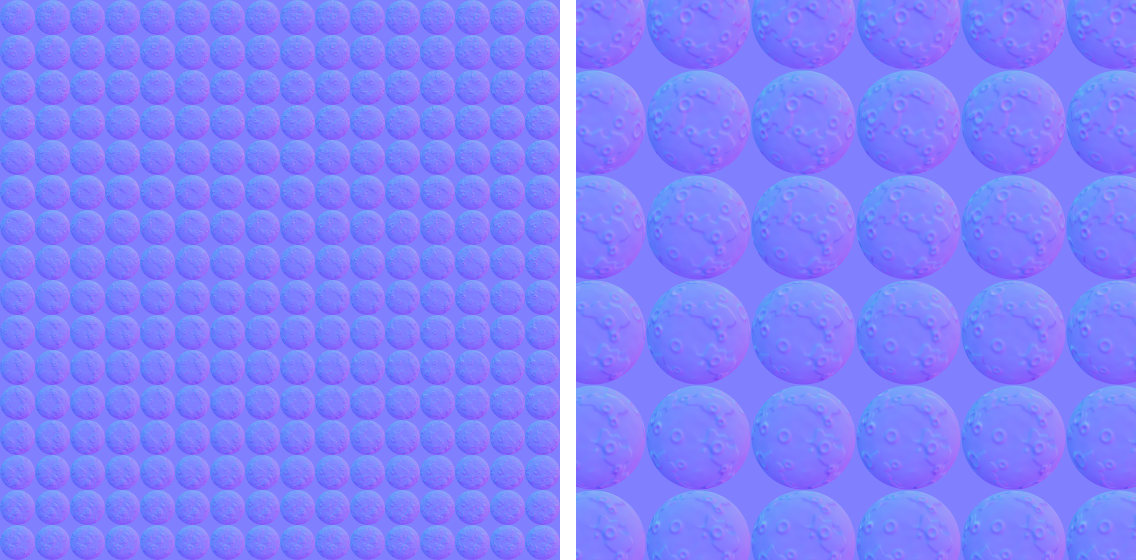
Left: the whole. Right: its middle third, enlarged.
Write a WebGL 1 fragment shader that draws this texture map.

```glsl
precision highp float;
// Tangent-space normal map: a square grid of shallow cratered moons on a flat ground.
// Each cell views one procedural sphere, pitched a step per row and yawed per column;
// crater rims and noise-contour ridges tilt the dome normal. Averaged over 2x2 samples.
uniform vec2 u_resolution;

#define GRID 16.0          // moons across and down
#define RADIUS 0.495       // moon radius in cells
#define DOME_TILT 0.33     // normal tilt at the limb
#define DOME_POWER 2.4     // how flat the middle stays
#define ROW_PITCH 0.3927   // turn per row, radians
#define COLUMN_YAW 0.05    // turn per column, radians
#define CRATERS 34         // craters over the whole sphere
#define RIM_WIDTH 0.045    // crater rim width in moon radii
#define RIM_TILT 0.42
#define RIDGE_WIDTH 0.032  // ridge width in moon radii
#define RIDGE_TILT 0.17
#define ROUGHNESS 0.012    // broad unevenness of the ground

vec3 hash3(vec3 p) {
  p = vec3(dot(p, vec3(127.1, 311.7, 74.7)),
           dot(p, vec3(269.5, 183.3, 246.1)),
           dot(p, vec3(113.5, 271.9, 124.6)));
  return fract(sin(p) * 43758.55);
}

float cornerNoise(vec3 cell, vec3 f, vec3 corner) {
  return dot(hash3(cell + corner) * 2.0 - 1.0, f - corner);
}

float gradientNoise(vec3 p) {
  vec3 i = floor(p), f = fract(p);
  vec3 u = f * f * f * (f * (f * 6.0 - 15.0) + 10.0);
  vec2 o = vec2(0.0, 1.0);
  vec4 a = vec4(cornerNoise(i, f, o.xxx), cornerNoise(i, f, o.xyx),
                cornerNoise(i, f, o.xxy), cornerNoise(i, f, o.xyy));
  vec4 b = vec4(cornerNoise(i, f, o.yxx), cornerNoise(i, f, o.yyx),
                cornerNoise(i, f, o.yxy), cornerNoise(i, f, o.yyy));
  vec4 x = mix(a, b, u.x);
  vec2 y = mix(x.xz, x.yw, u.y);
  return mix(y.x, y.y, u.z);
}

float terrain(vec3 p) {
  return gradientNoise(p * 1.5 + 7.3) + 0.35 * gradientNoise(p * 5.0 + 2.1);
}

// Rotation from the view of one cell to the body of the moon.
mat3 viewToBody(float pitch, float yaw) {
  float cp = cos(pitch), sp = sin(pitch), cy = cos(yaw), sy = sin(yaw);
  mat3 pitchTurn = mat3(1.0, 0.0, 0.0, 0.0, cp, sp, 0.0, -sp, cp);
  mat3 yawTurn = mat3(cy, 0.0, sy, 0.0, 1.0, 0.0, -sy, 0.0, cy);
  return pitchTurn * yawTurn;
}

// Tilt from raised rims, pointing away from each rim crest.
vec3 craterTilt(vec3 p) {
  vec3 tilt = vec3(0.0);
  for (int k = 0; k < CRATERS; k++) {
    float i = float(k);
    vec3 rnd = hash3(vec3(i, 3.0, 8.0));
    float height = 1.0 - 2.0 * (i + 0.5) / float(CRATERS);
    float angle = i * 2.4 + rnd.x * 1.3;
    vec3 center = vec3(sqrt(1.0 - height * height) * vec2(cos(angle), sin(angle)), height);
    float size = mix(0.06, 0.18, rnd.y * rnd.y);
    vec3 away = p - center.xzy;
    float d = max(length(away), 0.001);
    float t = (d - size) / RIM_WIDTH;
    tilt += away / d * t * exp(-t * t);
  }
  return tilt * RIM_TILT;
}

// Tilt along a jagged noise contour, plus faint roughness.
vec2 ridgeTilt(vec3 p, mat3 turn) {
  float e = 0.02;
  float h = terrain(turn * p);
  vec2 slope = vec2(terrain(turn * (p + vec3(e, 0.0, 0.0))),
                    terrain(turn * (p + vec3(0.0, e, 0.0)))) - h;
  slope /= e;
  float steepness = max(length(slope), 0.25);
  float t = h / (steepness * RIDGE_WIDTH);
  return -slope * (RIDGE_TILT * exp(-t * t) / steepness + ROUGHNESS);
}

vec3 moonNormalColor(vec2 uv, float pixel) {
  vec2 grid = uv * GRID;
  vec2 cell = floor(grid);
  vec2 q = (fract(grid) - 0.5) / RADIUS;
  float r = length(q);
  float cover = 1.0 - smoothstep(-0.5, 0.5, (r - 1.0) * RADIUS / (pixel * GRID));
  vec2 tilt = vec2(0.0);
  if (cover > 0.0) {
    vec3 p = vec3(q, sqrt(max(1.0 - r * r, 0.0)));
    mat3 turn = viewToBody((GRID - 1.0 - cell.y) * ROW_PITCH, cell.x * COLUMN_YAW);
    tilt = q * DOME_TILT * pow(max(r, 0.001), DOME_POWER - 1.0);
    tilt += (craterTilt(turn * p) * turn).xy + ridgeTilt(p, turn);
    tilt *= cover;
  }
  vec3 normal = vec3(tilt, sqrt(max(1.0 - dot(tilt, tilt), 0.0)));
  return normal * 0.5 + 0.5;
}

void main() {
  float pixel = 1.0 / u_resolution.y;
  vec3 color = vec3(0.0);
  for (int s = 0; s < 4; s++) {
    vec2 offset = vec2(mod(float(s), 2.0), floor(float(s) / 2.0)) * 0.5 - 0.25;
    color += moonNormalColor((gl_FragCoord.xy + offset) / u_resolution, pixel * 0.5);
  }
  gl_FragColor = vec4(color * 0.25, 1.0);
}
```
